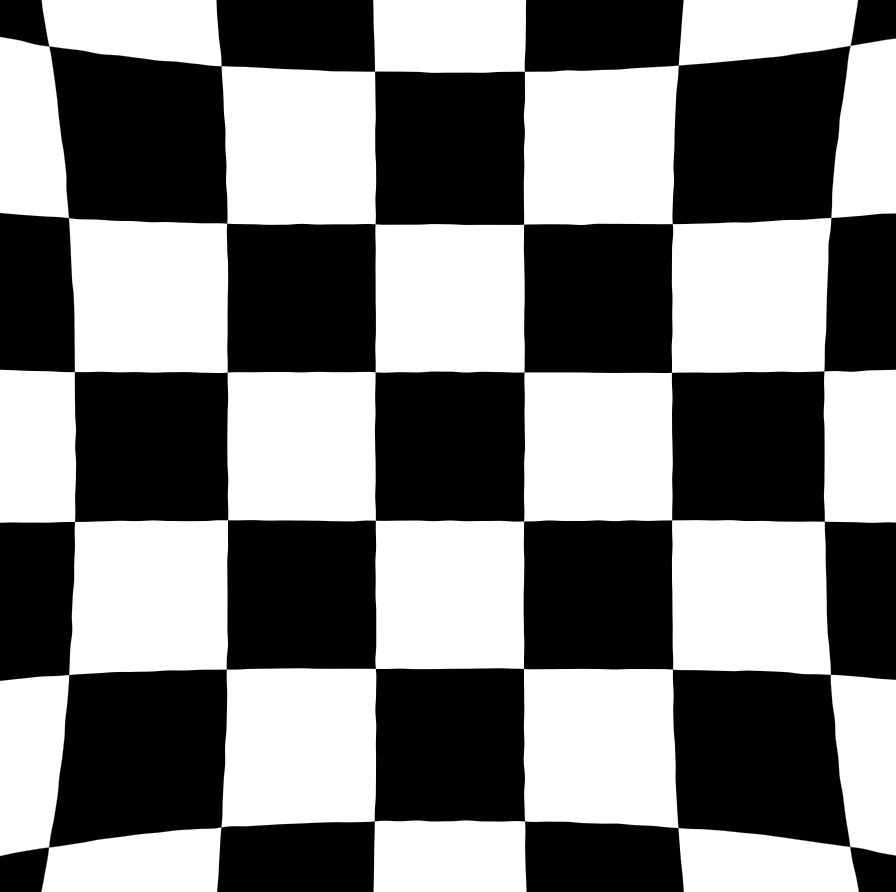
This pattern is drawn by a Shadertoy shader. Its source:

```glsl
#define CELL 0.1664            // cell size at the lens centre, in canvas widths
#define LENS_SHIFT vec2(0.0022, -0.0007)
#define K1 -0.0047             // cubic lens term, slight barrel
#define K2 0.000853            // quintic lens term, strong pincushion
#define WOBBLE 0.004           // edge roughness, in cells
#define WOBBLE_FREQ 9.0        // roughness bumps per cell

float hash(vec2 p) {
    return fract(sin(dot(p, vec2(127.1, 311.7))) * 43758.5453);
}

// Smooth noise along one edge, in -1..1
float edgeNoise(float along, float edge) {
    float i = floor(along);
    float t = smoothstep(0.0, 1.0, along - i);
    return 2.0 * mix(hash(vec2(i, edge)), hash(vec2(i + 1.0, edge)), t) - 1.0;
}

// Invert r + K1 r^3 + K2 r^5 with Newton steps
vec2 undistort(vec2 p) {
    float target = max(length(p), 1e-5);
    float r = target;
    for (int i = 0; i < 6; i++) {
        float r2 = r * r;
        float error = r * (1.0 + r2 * (K1 + K2 * r2)) - target;
        r -= error / (1.0 + r2 * (3.0 * K1 + 5.0 * K2 * r2));
    }
    return p * r / target;
}

// Signed distance to the nearest grid line, positive in even cells
vec2 gridDistance(vec2 u) {
    return 0.5 - abs(mod(u + 1.0, 2.0) - 1.0);
}

void mainImage(out vec4 fragColor, in vec2 fragCoord) {
    vec2 canvas = (fragCoord - 0.5 * iResolution.xy) / iResolution.x;
    vec2 u = undistort((canvas - LENS_SHIFT) / CELL);

    // Roughen each grid line along its length
    vec2 edge = floor(u);
    u += WOBBLE * vec2(edgeNoise(u.y * WOBBLE_FREQ, edge.x),
                       edgeNoise(u.x * WOBBLE_FREQ, edge.y + 37.0));

    // Antialiased checker: the product of signs alternates the cells
    float pixel = 1.0 / (iResolution.x * CELL);
    vec2 side = clamp(2.0 * gridDistance(u) / pixel, -1.0, 1.0);
    float white = 0.5 - 0.5 * side.x * side.y;

    fragColor = vec4(vec3(white), 1.0);
}
```
